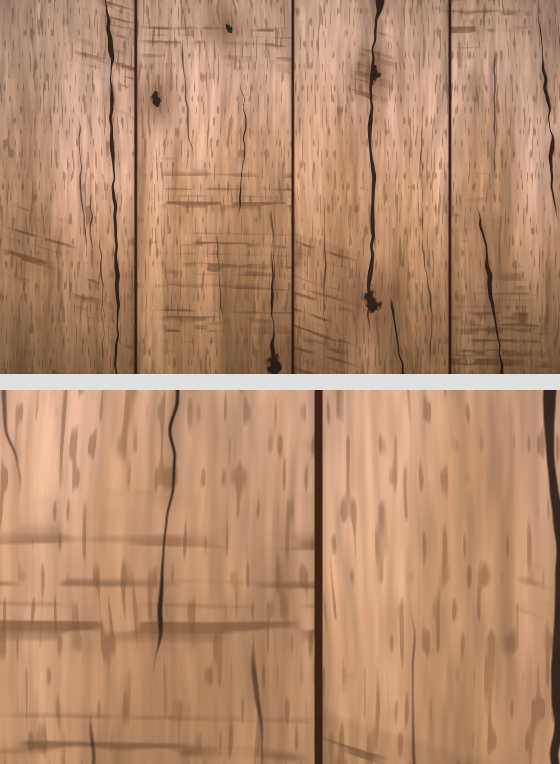
Top, the full canvas; bottom, a detail of the centre.
Reproduce this texture procedurally as a Shadertoy shader.

```glsl
// Four upright, weathered wooden boards divided by narrow dark seams.
// Stretched noise makes grain and pores, tilted bands make saw marks,
// and wandering lines and warped discs make cracks and knots.

const float PITCH = 0.42;        // board width; the canvas height is 1
const float FIRST_SEAM = 0.363;
const vec3 PALE  = vec3(0.83, 0.67, 0.58);
const vec3 TAN   = vec3(0.77, 0.585, 0.44);
const vec3 OCHRE = vec3(0.69, 0.51, 0.35);
const vec3 BROWN = vec3(0.42, 0.29, 0.19);
const vec3 STAIN = vec3(0.40, 0.25, 0.18);
const vec3 DARK  = vec3(0.15, 0.11, 0.09);
const vec3 SEAM  = vec3(0.23, 0.12, 0.08);

float hash(vec2 p) {
    vec3 q = fract(p.xyx * 0.1031);
    q += dot(q, q.yzx + 33.33);
    return fract((q.x + q.y) * q.z);
}

float noise(vec2 p) {
    vec2 i = floor(p), f = fract(p);
    f = f * f * (3.0 - 2.0 * f);
    return mix(mix(hash(i), hash(i + vec2(1, 0)), f.x),
               mix(hash(i + vec2(0, 1)), hash(i + vec2(1, 1)), f.x), f.y);
}

float fbm(vec2 p) {
    float sum = 0.0, gain = 0.5;
    for (int i = 0; i < 4; i++) {
        sum += gain * noise(p);
        p = p * 2.03 + 17.0;
        gain *= 0.5;
    }
    return sum / 0.94;
}

// Wandering split from top to bottom; returns (dark core, soft stain)
vec2 crack(vec2 p, vec2 top, vec2 bottom, float width, float px) {
    float t = (top.y - p.y) / (top.y - bottom.y);
    float seed = top.x * 97.0;
    float x = mix(top.x, bottom.x, t)
            + 0.024 * (noise(vec2(seed, p.y * 6.0)) - 0.5)
            + 0.008 * (noise(vec2(seed + 9.0, p.y * 38.0)) - 0.5);
    float ends = smoothstep(0.0, 0.15, t) * (1.0 - smoothstep(0.85, 1.0, t));
    float swell = noise(vec2(seed + 21.0, p.y * 15.0));
    float w = width * ends * mix(0.15, 1.0, swell * swell);
    float d = abs(p.x - x);
    float core = clamp((w - d) / max(px, 0.002) + 0.5, 0.0, 1.0);
    return ends * vec2(core, 0.8 * swell * exp(-d / (width * 2.5)));
}

// Ragged knot; returns (dark core, soft stain)
vec2 knot(vec2 p, vec2 centre, float radius) {
    vec2 q = (p - centre) * vec2(1.0, 0.75) / radius;
    float d = length(q) + 1.3 * (fbm(q * 1.4 + centre * 50.0) - 0.5);
    float core = 1.0 - smoothstep(0.35, 0.65, d);
    core *= mix(0.35, 1.0, smoothstep(0.3, 0.55, noise(q * 2.5 + 40.0)));
    return vec2(core, 0.75 * exp(-0.5 * dot(q, q) * 0.35));
}

// Broken parallel scratches at the given slope
float sawMarks(vec2 p, float slope, float seed) {
    float across = p.y - slope * p.x + 0.006 * noise(p * 9.0 + seed);
    float line = smoothstep(0.5, 0.85, noise(vec2(seed, across * 110.0)));
    return line * smoothstep(0.3, 0.65, noise(vec2(p.x * 28.0, across * 95.0) + seed));
}

// Colour of one board, before cracks and knots
vec3 boardColour(vec2 p, float board) {
    float seed = board * 31.0 + 5.0;
    vec2 g = p + vec2(0.035 * fbm(vec2(p.x * 5.0, p.y * 2.5) + seed), 0.0);
    float broad  = fbm(vec2(g.x * 14.0, p.y * 1.8) + seed);
    float streak = fbm(vec2(g.x * 75.0, p.y * 4.0) + seed);
    float fine   = noise(vec2(g.x * 190.0, p.y * 22.0) + seed);
    float pores  = smoothstep(0.66, 0.9, noise(vec2(g.x * 230.0, p.y * 34.0) + seed));

    // Pink and pale above, ochre below
    float height = p.y + 0.7 * (broad - 0.5);
    vec3 col = mix(OCHRE, TAN, smoothstep(-0.1, 0.45, height));
    col = mix(col, PALE, smoothstep(0.3, 0.9, height));
    col *= 1.0 + 0.38 * (broad - 0.5) + 0.30 * (streak - 0.5) + 0.13 * (fine - 0.5);
    col = mix(col, BROWN, 0.42 * pores);

    // Saw marks: tilted on even boards, level on odd ones
    float odd = mod(board, 2.0);
    float patches = smoothstep(0.48, 0.68, fbm(p * vec2(6.0, 4.0) + seed * 1.7));
    float marks = sawMarks(p, mix(-0.3, -0.02, odd), seed);
    return mix(col, BROWN, patches * (0.55 * marks + 0.12));
}

void mainImage(out vec4 fragColor, in vec2 fragCoord) {
    float px = 1.0 / iResolution.y;
    vec2 p = fragCoord * px;
    float across = (p.x - FIRST_SEAM) / PITCH;
    float board = floor(across) + 1.0;
    vec3 col = boardColour(p, board);

    // Rough-sawn corner low on the third board
    float corner = smoothstep(0.0, 0.01, 0.62 - 0.3 * p.x - p.y)
                 * (1.0 - smoothstep(0.90, 0.98, p.x)) * step(1.5, board) * step(board, 2.5);
    col = mix(col, BROWN, corner * (0.16 + 0.55 * sawMarks(p, -0.3, 70.0)));

    // Main splits
    vec2 wear = crack(p, vec2(0.285, 1.2), vec2(0.318, -0.15), 0.009, px);
    wear = max(wear, crack(p, vec2(0.648, 0.80), vec2(0.640, 0.40), 0.004, px));
    wear = max(wear, crack(p, vec2(0.715, 0.36), vec2(0.738, -0.1), 0.006, px));
    wear = max(wear, crack(p, vec2(1.008, 1.2), vec2(0.990, 0.05), 0.013, px));
    wear = max(wear, crack(p, vec2(1.040, 0.22), vec2(1.078, -0.1), 0.005, px));
    wear = max(wear, crack(p, vec2(1.425, 1.00), vec2(1.495, 0.38), 0.006, px));
    wear = max(wear, crack(p, vec2(1.275, 0.48), vec2(1.360, -0.1), 0.008, px));

    // Scattered hairlines, three to a board
    for (float i = 0.0; i < 3.0; i++) {
        vec2 id = vec2(board * 7.0 + 3.0, i * 13.0 + 2.0);
        float x = FIRST_SEAM + PITCH * (board - 0.85 + 0.7 * hash(id));
        float y = 0.35 + 0.7 * hash(id + 5.0);
        float reach = 0.2 + 0.25 * hash(id + 9.0);
        wear = max(wear, 0.6 * crack(p, vec2(x, y), vec2(x + 0.015, y - reach), 0.003, px));
    }

    // Knots
    wear = max(wear, knot(p, vec2(0.416, 0.732), 0.022));
    wear = max(wear, knot(p, vec2(0.610, 0.925), 0.020));
    wear = max(wear, knot(p, vec2(0.733, 0.025), 0.034));
    wear = max(wear, knot(p, vec2(1.000, 0.805), 0.024));
    wear = max(wear, knot(p, vec2(0.992, 0.190), 0.036));
    col = mix(col, STAIN, 0.65 * wear.y);
    col = mix(col, DARK, 0.9 * wear.x);

    // Seams with softly shaded edges, then darker canvas corners
    float d = abs(across - floor(across + 0.5)) * PITCH;
    col *= 1.0 - 0.25 * exp(-d / 0.008);
    col = mix(col, SEAM, 1.0 - smoothstep(0.0035 - px, 0.0035 + px, d));
    vec2 c = fragCoord / iResolution.xy - vec2(0.5, 0.58);
    col *= 1.08 - 0.75 * dot(c, c);
    fragColor = vec4(clamp(col, 0.0, 1.0), 1.0);
}
```
